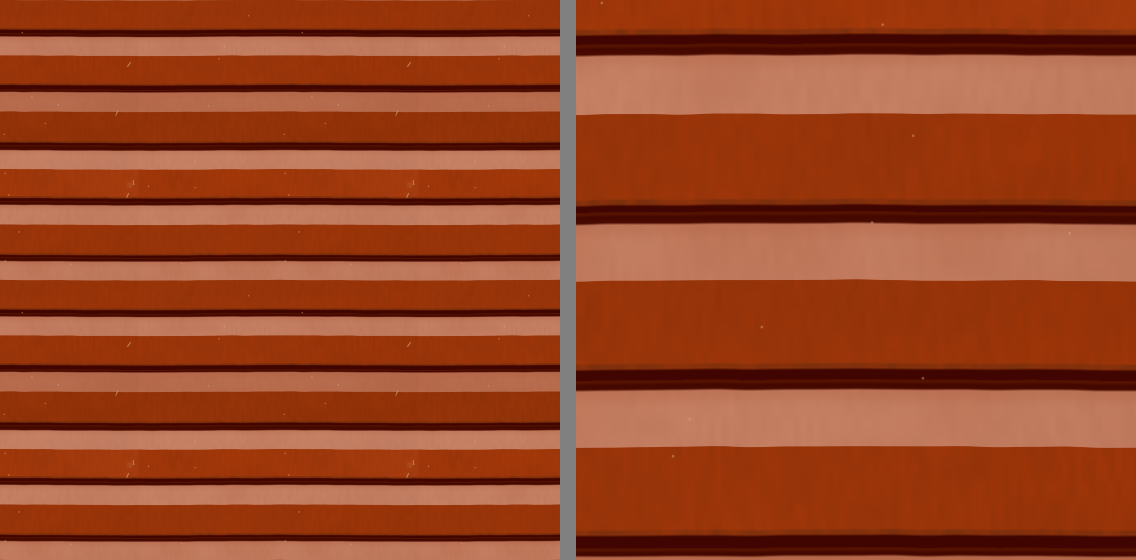
Left, the full canvas; right, a detail of the centre.
Give the GLSL for this texture, as a WebGL 1 fragment shader.

```glsl
precision highp float;
// Rust-red painted metal siding: ten horizontal slats, each with a rust face,
// a dark shadow groove and a pale lit ledge. A tile of five uneven slats is
// laid 2 x 2; wrapping noise adds grain, with specks, scratches and a smudge.

uniform vec2 u_resolution;

const float TILES = 2.0;
const float SLATS = 5.0;
const float GROOVE_CENTER = 0.59;
const float PANEL_SEAM = 0.495;
const float TAU = 6.2831853;

const vec3 RUST = vec3(0.60, 0.205, 0.035);
const vec3 LEDGE = vec3(0.77, 0.50, 0.39);
const vec3 LEDGE_RED = vec3(0.71, 0.41, 0.29);
const vec3 SHADOW = vec3(0.25, 0.02, 0.0);
const vec3 SHADOW_LIT = vec3(0.36, 0.09, 0.0);
const vec3 LIP = vec3(0.47, 0.18, 0.05);
const vec3 CHIP = vec3(0.84, 0.66, 0.52);

// Scratch centers inside the tile, measured from its upper left
const vec4 SCRATCH_X = vec4(0.461, 0.417, 0.477, 0.456);
const vec4 SCRATCH_Y = vec4(0.230, 0.404, 0.652, 0.698);
const vec4 SCRATCH_LEAN = vec4(0.005, 0.003, -0.001, 0.003);

float hash(vec2 p) {
  return fract(sin(dot(p, vec2(127.1, 311.7))) * 4375.85);
}

// Value noise over the unit tile, wrapping after the given cell counts
float wrapNoise(vec2 p, vec2 cells) {
  vec2 g = p * cells;
  vec2 i = floor(g);
  vec2 f = fract(g);
  f = f * f * (3.0 - 2.0 * f);
  vec2 a = mod(i, cells);
  vec2 b = mod(i + 1.0, cells);
  return mix(mix(hash(a), hash(vec2(b.x, a.y)), f.x),
             mix(hash(vec2(a.x, b.y)), hash(b), f.x), f.y);
}

// Value belonging to one of the five slats
float perSlat(float slat, vec4 firstFour, float fifth) {
  if (slat < 0.5) return firstFour.x;
  if (slat < 1.5) return firstFour.y;
  if (slat < 2.5) return firstFour.z;
  return slat < 3.5 ? firstFour.w : fifth;
}

float edge(float at, float x, float soft) {
  return smoothstep(at - soft, at + soft, x);
}

float segmentDistance(vec2 p, vec2 halfLine) {
  float t = clamp(dot(p, halfLine) / dot(halfLine, halfLine), -1.0, 1.0);
  return length(p - halfLine * t);
}

// Small chips scattered one per grid cell, most cells left empty
float specks(vec2 p, float cells, float rarity, float pixel) {
  vec2 id = floor(p * cells);
  vec2 jitter = 0.2 + 0.6 * vec2(hash(id + 3.7), hash(id + 9.1));
  float d = length(fract(p * cells) - jitter) / cells;
  float dot1 = 1.0 - smoothstep(0.0008, 0.0012 + pixel, d);
  return dot1 * step(rarity, hash(id + 17.3));
}

// One slat cell runs from groove center through ledge and face to next groove
vec3 siding(vec2 p, float pixel) {
  float sag = 0.009 * (0.5 - 0.5 * cos(TAU * p.x));
  float ripple = 0.008 * (wrapNoise(p, vec2(24.0, 5.0)) - 0.5);
  float y = p.y * SLATS - GROOVE_CENTER - sag - ripple;
  float slat = mod(floor(y), SLATS);
  float f = fract(y);
  float soft = 0.6 * pixel * SLATS;

  float ledgeTop = perSlat(slat, vec4(0.061, 0.051, 0.092, 0.069), 0.072);
  float faceTop = perSlat(slat, vec4(0.400, 0.402, 0.431, 0.420), 0.410);
  float faceEnd = perSlat(slat, vec4(0.920, 0.949, 0.939, 0.954), 0.931);
  float redness = perSlat(slat, vec4(0.20, 0.95, 0.05, 0.15), 0.30);
  float faceTone = perSlat(slat, vec4(1.0, 0.955, 1.03, 1.0), 0.99);

  float grain = wrapNoise(p, vec2(128.0, 40.0)) - 0.5;
  float cloud = wrapNoise(p + 0.37, vec2(10.0, 15.0)) - 0.5;
  float panel = p.x / PANEL_SEAM * (1.0 - edge(PANEL_SEAM, p.x, 0.002));

  // Groove with a faint lit crease along its middle
  float crease = exp(-pow((fract(f + 0.488) - 0.5) / 0.014, 2.0));
  vec3 color = mix(SHADOW, SHADOW_LIT, 0.75 * crease + 0.3 * edge(0.04, f, 0.02) * (1.0 - f));

  // Lit ledge, redder under the groove
  float underGroove = 0.35 * (1.0 - smoothstep(ledgeTop, ledgeTop + 0.12, f));
  vec3 ledge = mix(LEDGE, LEDGE_RED, clamp(redness + underGroove + 0.3 * cloud, 0.0, 1.0));
  ledge *= 1.0 + 0.025 * grain - 0.015 * panel;
  color = mix(color, ledge, edge(ledgeTop, f, soft + 0.006));

  // Rust face with a thin worn lip at its lower edge
  vec3 face = RUST * (faceTone + 0.05 * grain + 0.04 * cloud);
  face += panel * mix(-0.006, 0.018, step(1.5, slat) * step(slat, 2.5));
  float lipWear = wrapNoise(p + 0.19, vec2(90.0, 5.0));
  face = mix(face, LIP, edge(faceEnd - 0.025, f, 0.01) * (0.35 + 0.65 * lipWear));
  color = mix(color, face, edge(faceTop, f, soft));
  return mix(color, SHADOW, edge(faceEnd + 0.008, f, soft + 0.006));
}

void main() {
  vec2 uv = gl_FragCoord.xy / u_resolution;
  vec2 p = fract(TILES * vec2(uv.x, 1.0 - uv.y));
  float pixel = TILES / u_resolution.y;
  vec3 color = siding(p, pixel);

  // Wear
  float smudge = 1.0 - smoothstep(0.006, 0.016, length(p - vec2(0.464, 0.661)));
  color = mix(color, LEDGE, 0.2 * smudge);
  color = mix(color, CHIP, 0.45 * specks(p, 22.0, 0.965, pixel));
  for (int i = 0; i < 4; i++) {
    vec2 center = vec2(SCRATCH_X[i], SCRATCH_Y[i]);
    float d = segmentDistance(p - center, vec2(SCRATCH_LEAN[i], -0.007));
    color = mix(color, CHIP, 0.6 * (1.0 - smoothstep(0.0005, 0.001 + 0.7 * pixel, d)));
  }
  gl_FragColor = vec4(color, 1.0);
}
```
